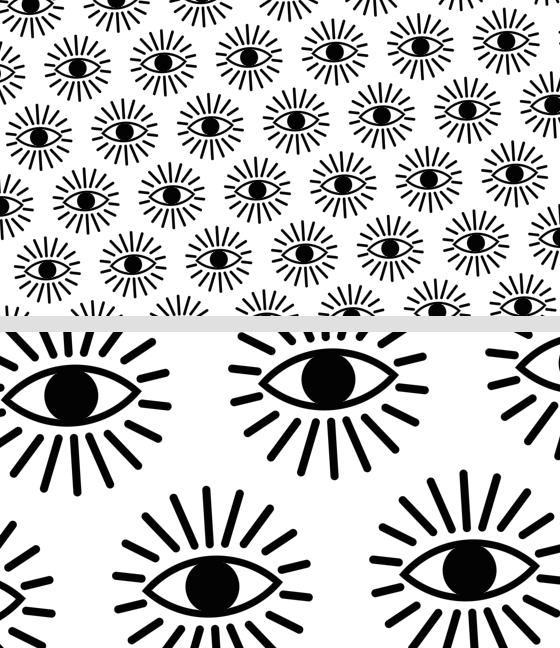
Top: the whole. Bottom: its middle third, enlarged.
Write a WebGL 1 fragment shader that draws this pattern.

```glsl
precision highp float;

uniform vec2 u_resolution;

const float PI = 3.14159265;
const float EYE_RADIUS = 0.1065;
const vec2 SPACING = vec2(0.2718, 0.2104);

// Almond outline: the border of two overlapping discs
float lidDistance(vec2 p) {
  float almond = length(vec2(p.x, abs(p.y) + 0.647)) - 0.918;
  return abs(almond) - 0.035;
}

// Eighteen round-capped rays, longest above and below the lids
float rayDistance(vec2 p) {
  float stepAngle = PI / 9.0;
  float angle = (floor(atan(p.y, p.x) / stepAngle) + 0.5) * stepAngle;
  vec2 dir = vec2(cos(angle), sin(angle));
  float inner = mix(0.42, 0.717, pow(abs(dir.x), 2.4));
  float along = clamp(dot(p, dir), inner, 0.96);
  return length(p - dir * along) - 0.040;
}

float eyeDistance(vec2 p) {
  float pupil = length(p) - 0.267;
  return min(pupil, min(lidDistance(p), rayDistance(p)));
}

void main() {
  vec2 p = gl_FragCoord.xy / u_resolution.y - vec2(0.8148, 0.3981);

  // Tilt the whole grid
  float c = cos(0.063);
  float s = sin(0.063);
  p = mat2(c, -s, s, c) * p;

  // Nearest eye in the rows below and above, each row shifted by half a step
  float lowerRow = floor(p.y / SPACING.y);
  float d = 1.0;
  for (int i = 0; i < 2; i++) {
    float row = lowerRow + float(i);
    float x = p.x / SPACING.x - 0.5 * row;
    vec2 local = vec2((fract(x + 0.5) - 0.5) * SPACING.x, p.y - row * SPACING.y);
    d = min(d, eyeDistance(local / EYE_RADIUS) * EYE_RADIUS);
  }

  // Ink on white with smooth edges
  float edge = 0.8 / u_resolution.y;
  float paper = smoothstep(-edge, edge, d);
  gl_FragColor = vec4(mix(vec3(0.01), vec3(1.0), paper), 1.0);
}
```
